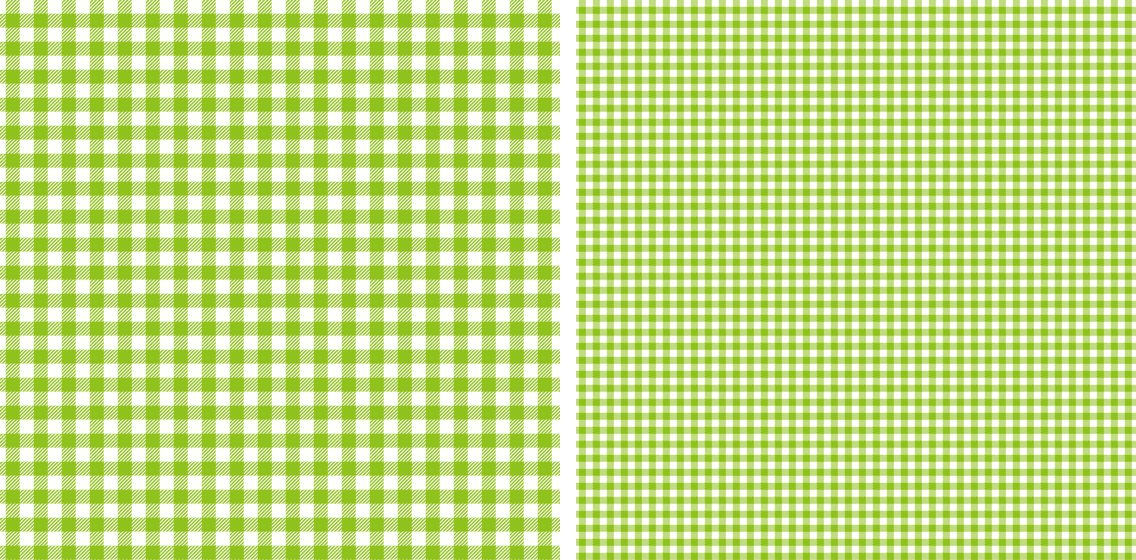
Left: one tile. Right: repeated 2 by 2.
This pattern is drawn by a Shadertoy shader. Its source:

```glsl
// Green and white gingham check with diagonal twill hatching where bands cross white.
#define REPEATS 20.0                    // checks across and down
#define BAND_START vec2(0.205, 0.013)   // left and lower edge of the bands in a check
#define BAND_WIDTH 0.5                  // band width, in checks
#define HATCH_COUNT 8.0                 // diagonal lines per check
#define HATCH_FILL 0.56                 // green share of the hatching
#define HATCH_PHASE 0.0                 // shift of the hatching, in lines
#define GREEN vec3(0.56, 0.76, 0.11)
#define WHITE vec3(1.0, 1.0, 0.99)

// Coverage of a periodic stripe centred on whole numbers, softened over one pixel.
float stripe(float x, float width, float pixel) {
    float fromCentre = abs(fract(x + 0.5) - 0.5);
    return clamp((0.5 * width - fromCentre) / pixel + 0.5, 0.0, 1.0);
}

void mainImage(out vec4 fragColor, in vec2 fragCoord) {
    vec2 pixel = REPEATS / iResolution.xy;
    vec2 check = fragCoord * pixel - BAND_START;

    // Upright and level bands
    vec2 centred = check - 0.5 * BAND_WIDTH;
    float upright = stripe(centred.x, BAND_WIDTH, pixel.x);
    float level = stripe(centred.y, BAND_WIDTH, pixel.y);

    // Rising diagonal lines, a whole number per check
    float diagonal = (check.x - check.y) * HATCH_COUNT + HATCH_PHASE;
    float hatch = stripe(diagonal, HATCH_FILL, HATCH_COUNT * length(pixel));

    // Solid where both bands cross, hatched where only one runs
    float both = upright * level;
    float single = upright + level - 2.0 * both;
    fragColor = vec4(mix(WHITE, GREEN, both + single * hatch), 1.0);
}
```
